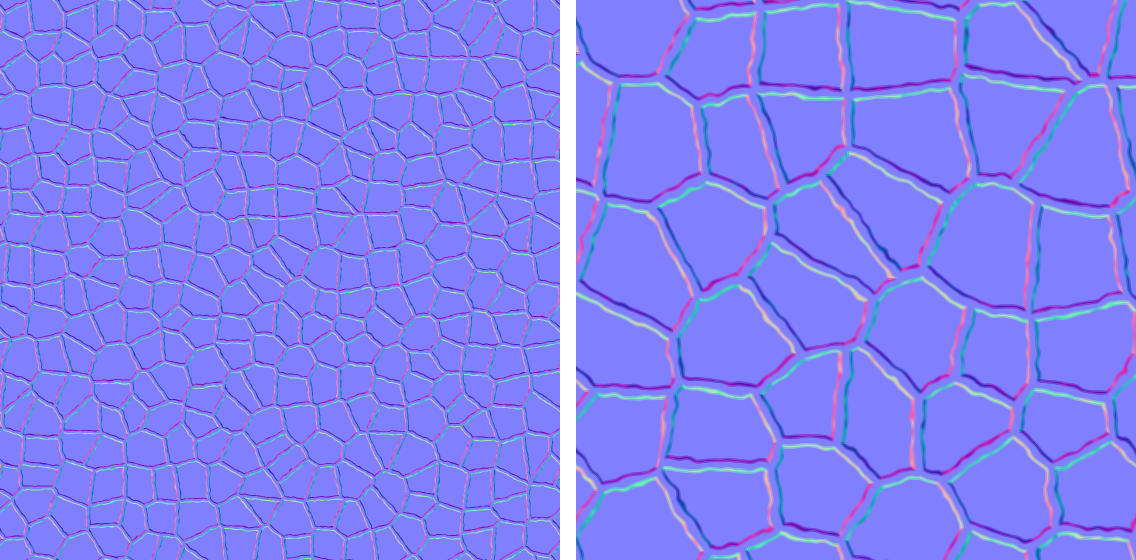
Left, the full canvas; right, a detail of the centre.
This texture map is drawn by a three.js fragment shader. Its source:

```glsl
varying vec2 vUv;

const float CELLS = 18.0;           // cells across the canvas
const float JITTER = 0.8;           // irregularity of the cell centres
const float BEVEL_OFFSET = 0.0030;  // bevel centre to middle of the groove
const float BEVEL_HALF = 0.00110;   // half width of the bevel
const float STEEPNESS = 4.0;        // peak slope of the bevel
const float SAMPLE_STEP = 0.0005;   // spread of the smoothing samples

vec2 hash2(vec2 p) {
  vec3 q = fract(p.xyx * vec3(0.1031, 0.1030, 0.0973));
  q += dot(q, q.yzx + 33.33);
  return fract((q.xx + q.yz) * q.zy);
}

// Tiling value noise with two channels, each from -0.5 to 0.5
vec2 noise2(vec2 uv, float period, float seed) {
  vec2 p = uv * period;
  vec2 i = floor(p);
  vec2 f = fract(p);
  f = f * f * (3.0 - 2.0 * f);
  vec2 a = hash2(mod(i, period) + seed);
  vec2 b = hash2(mod(i + vec2(1.0, 0.0), period) + seed);
  vec2 c = hash2(mod(i + vec2(0.0, 1.0), period) + seed);
  vec2 d = hash2(mod(i + vec2(1.0, 1.0), period) + seed);
  return mix(mix(a, b, f.x), mix(c, d, f.x), f.y) - 0.5;
}

vec2 cellCentre(vec2 cell, float count) {
  return 0.5 + JITTER * (hash2(mod(cell, count) + 7.0) - 0.5);
}

// x: distance to the nearest cell border, yz: direction out of the cell
vec3 cellBorder(vec2 uv, float count) {
  vec2 p = uv * count;
  vec2 base = floor(p);
  vec2 f = fract(p);
  vec2 home = vec2(0.0);
  vec2 toHome = vec2(0.0);
  float nearest = 8.0;
  for (int y = -1; y <= 1; y++) {
    for (int x = -1; x <= 1; x++) {
      vec2 cell = vec2(float(x), float(y));
      vec2 r = cell + cellCentre(base + cell, count) - f;
      float d = dot(r, r);
      if (d < nearest) {
        nearest = d;
        toHome = r;
        home = cell;
      }
    }
  }
  vec3 border = vec3(8.0, 0.0, 1.0);
  for (int y = -2; y <= 2; y++) {
    for (int x = -2; x <= 2; x++) {
      vec2 cell = home + vec2(float(x), float(y));
      vec2 r = cell + cellCentre(base + cell, count) - f;
      vec2 across = r - toHome;
      if (dot(across, across) > 0.0001) {
        vec2 outward = normalize(across);
        float d = dot(0.5 * (toHome + r), outward);
        if (d < border.x) border = vec3(d, outward);
      }
    }
  }
  return vec3(border.x / count, border.yz);
}

// Encoded surface normal of flat cells with bevelled rims
vec3 normalColour(vec2 uv) {
  vec2 wobble = 0.0024 * noise2(uv, 160.0, 3.0) + 0.0022 * noise2(uv, 72.0, 11.0);
  vec3 border = cellBorder(uv + wobble, CELLS);
  float bevel = 1.0 - smoothstep(0.0, BEVEL_HALF, abs(border.x - BEVEL_OFFSET));
  vec2 outward = normalize(border.yz + 0.9 * noise2(uv, 210.0, 19.0));
  vec3 normal = normalize(vec3(outward * bevel * STEEPNESS, 1.0));
  return 0.5 + 0.5 * normal;
}

void main() {
  // Average four samples for smooth lines
  vec3 colour = vec3(0.0);
  for (int y = 0; y < 2; y++) {
    for (int x = 0; x < 2; x++) {
      vec2 corner = 2.0 * vec2(float(x), float(y)) - 1.0;
      colour += 0.25 * normalColour(vUv + corner * SAMPLE_STEP);
    }
  }
  gl_FragColor = vec4(colour, 1.0);
}
```
